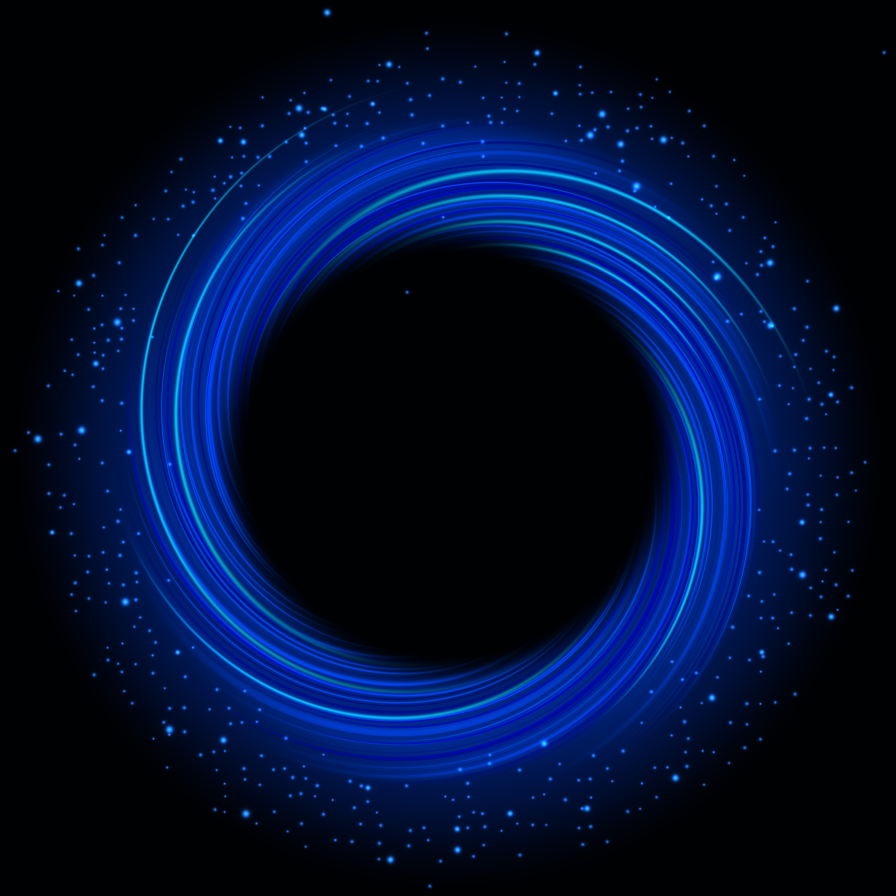
This background is drawn by a three.js fragment shader. Its source:

```glsl
#define CENTER vec2(0.501, 0.493)
#define RIM 0.220
#define PITCH 0.058
#define THREADS 46
#define TAU 6.2831853
#define GLOW_COLOR vec3(0.0, 0.095, 0.34)
#define BODY_COLOR vec3(0.0, 0.19, 0.66)
#define BRIGHT_BLUE vec3(0.01, 0.29, 1.0)
#define DEEP_BLUE vec3(0.0, 0.01, 0.78)
#define CYAN vec3(0.03, 0.74, 0.95)
#define STAR_COLOR vec3(0.12, 0.48, 1.0)

varying vec2 vUv;

float hash(float n) {
  return fract(sin(n * 12.9898 + 4.137) * 43758.55);
}

float hash2(vec2 p) {
  return fract(sin(dot(p, vec2(127.1, 311.7))) * 43758.55);
}

// Smooth noise along the winding angle, closed after one turn
float ringNoise(float turn, float cells) {
  float x = fract(turn) * cells;
  float i = floor(x);
  float f = smoothstep(0.0, 1.0, x - i);
  return mix(hash(i + cells), hash(mod(i + 1.0, cells) + cells), f);
}

// Line leaving the rim at "start" and winding outward clockwise;
// x is the coverage, y the progress along its span
vec2 strand(vec2 polar, float start, float pitch, float span, float width) {
  float phi = mod(start - polar.y, TAU);
  float d = polar.x - RIM - pitch * phi;
  float t = phi / span;
  float w = width * (1.0 - 0.5 * smoothstep(0.4, 1.0, t));
  float fade = smoothstep(0.0, 0.4, t) * (1.0 - smoothstep(0.7, 1.0, t));
  return vec2(exp(-d * d / (w * w)) * fade, t);
}

void addCyan(inout vec3 color, vec2 polar, float start, float pitch, float span, float width) {
  vec2 s = strand(polar, start, pitch, span, width);
  vec3 tint = mix(vec3(0.0, 0.34, 0.36), CYAN, smoothstep(0.15, 0.6, s.y));
  color = mix(color, tint, s.x);
}

// Scattered dots, one per grid cell, thickest in a band around the ring
float stars(vec2 p, float cell, float chance, float size) {
  vec2 id = floor(p / cell);
  vec2 jitter = vec2(hash2(id + 3.1), hash2(id + 17.7));
  vec2 pos = (id + 0.2 + 0.6 * jitter) * cell;
  float r = length(pos);
  float band = smoothstep(0.33, 0.40, r) * (1.0 - smoothstep(0.42, 0.49, r));
  float lit = step(hash2(id + 41.3), chance * band);
  float d = length(p - pos) / (size * mix(0.6, 1.0, hash2(id + 8.9)));
  return lit * (exp(-d * d) + 0.25 * exp(-d * 1.3));
}

void main() {
  vec2 p = vUv - CENTER;
  vec2 polar = vec2(length(p), atan(p.y, p.x));
  float r = polar.x;

  // Halo
  float halo = smoothstep(0.215, 0.28, r) * (1.0 - smoothstep(0.33, 0.50, r));
  vec3 color = GLOW_COLOR * halo;

  // Streaked body of the ring
  float turn = ((r - RIM) / PITCH + polar.y) / TAU;
  float broad = ringNoise(turn, 17.0);
  float fine = 0.6 * ringNoise(turn, 75.0) + 0.4 * ringNoise(turn, 150.0);
  float edge = 0.355 + 0.035 * (broad - 0.5);
  float body = smoothstep(0.217, 0.30, r) * (1.0 - smoothstep(edge - 0.03, edge + 0.025, r));
  vec3 streaks = BODY_COLOR * mix(0.6, 1.15, 0.5 * broad + 0.5 * fine);
  streaks = mix(streaks, BRIGHT_BLUE, 0.65 * smoothstep(0.58, 0.85, fine));
  streaks = mix(streaks, DEEP_BLUE * 0.75, 0.7 * smoothstep(0.36, 0.18, fine));
  color = mix(color, streaks, body * 0.9);

  // Blue threads
  for (int i = 0; i < THREADS; i++) {
    float k = float(i);
    float start = (k + hash(k)) / float(THREADS) * TAU;
    float pitch = mix(0.048, 0.064, hash(k + 50.0));
    float span = mix(1.7, 3.1, hash(k + 90.0));
    float width = mix(0.0009, 0.0021, hash(k + 130.0));
    float s = strand(polar, start, pitch, span, width).x;
    vec3 tint = mix(DEEP_BLUE, BRIGHT_BLUE, step(0.4, hash(k + 170.0)));
    color = mix(color, tint, 0.85 * s);
  }

  // Cyan highlights
  addCyan(color, polar, 0.94, 0.060, 2.1, 0.0024);
  addCyan(color, polar, 1.68, 0.060, 1.5, 0.0020);
  addCyan(color, polar, 2.12, 0.060, 2.0, 0.0022);
  addCyan(color, polar, 2.61, 0.060, 2.5, 0.0024);
  addCyan(color, polar, 2.88, 0.068, 2.8, 0.0028);
  addCyan(color, polar, 4.95, 0.045, 3.2, 0.0025);
  addCyan(color, polar, 5.53, 0.050, 3.9, 0.0021);
  addCyan(color, polar, 5.83, 0.061, 2.5, 0.0020);

  // Dark hole
  color *= smoothstep(0.212, 0.262, r);

  // Star dust
  color += STAR_COLOR * 0.8 * stars(p, 0.017, 0.50, 0.0020);
  color += STAR_COLOR * 1.3 * stars(p + 0.007, 0.047, 0.40, 0.0036);

  gl_FragColor = vec4(color + vec3(0.0, 0.002, 0.006), 1.0);
}
```
